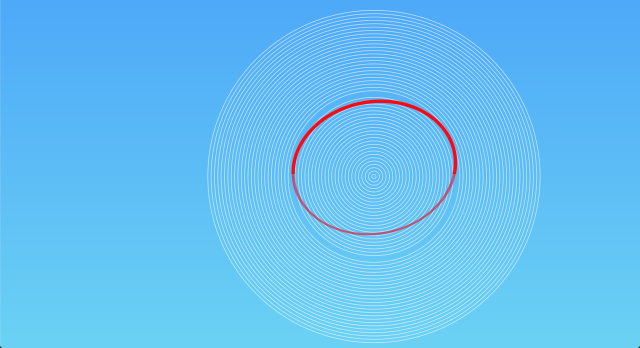
A WebGL 2 fragment shader for this background:

```glsl
#version 300 es
precision highp float;
// Concentric white hairlines and a tilted red ellipse on a sky-blue gradient.
uniform vec2 u_resolution;
out vec4 outColor;

// Pixel coverage of a line of the given half width, seen at distance d.
float lineCoverage(float d, float halfWidth, float px) {
    return clamp(halfWidth + 0.5 * px - abs(d), 0.0, min(2.0 * halfWidth, px)) / px;
}

// Approximate signed distance to a skewed ellipse.
// spread holds the squared half width, squared half height and skew.
float ellipseDistance(vec2 p, vec3 spread) {
    float det = spread.x * spread.y - spread.z * spread.z;
    vec2 g = vec2(spread.y * p.x - spread.z * p.y, spread.x * p.y - spread.z * p.x) / det;
    float k = sqrt(max(dot(p, g), 1e-6));
    return (k - 1.0) * k / max(length(g), 1e-4);
}

// Evenly spaced rings, leaving one empty slot near the ellipse.
float ringCoverage(float r, float px) {
    float spacing = 0.00962;
    float first = 0.006;
    float index = clamp(floor((r - first) / spacing + 0.5), 0.0, 49.0);
    float ring = lineCoverage(r - first - index * spacing, 0.0011, px);
    return index == 24.0 ? 0.0 : ring;
}

void main() {
    float px = 1.0 / u_resolution.y;
    vec2 uv = gl_FragCoord.xy / u_resolution;
    vec2 p = (gl_FragCoord.xy - 0.5 * u_resolution) * px;
    vec2 q = p - vec2(0.155, -0.0072);

    // Sky gradient
    vec3 color = mix(vec3(0.42, 0.822, 0.955), vec3(0.305, 0.662, 0.972), uv.y);

    // Fine rings
    color = mix(color, vec3(1.0), 0.6 * ringCoverage(length(q), px));

    // Ellipse: solid upper arc, thin translucent lower arc
    float d = ellipseDistance(q - vec2(0.001, 0.0252), vec3(0.05437, 0.03652, 0.00344));
    float upper = smoothstep(-0.5 * px, 0.5 * px, q.y - 0.007);
    float taper = mix(0.0042, 0.0031, smoothstep(0.0, -0.14, q.y));
    float stroke = lineCoverage(d, mix(taper, 0.0049, upper), px);
    vec3 red = mix(vec3(0.88, 0.13, 0.24), vec3(1.0, 0.03, 0.07), upper);
    color = mix(color, red, stroke * mix(0.7, 1.0, upper));

    // Pale left edge and dark rounded bottom corners
    float aspect = u_resolution.x * px;
    color = mix(color, vec3(0.75, 0.88, 0.97), 0.4 * lineCoverage(uv.x * aspect, 0.0012, px));
    vec2 corner = vec2(0.5 * aspect - abs(p.x), p.y + 0.5);
    float outside = length(max(0.009 - corner, 0.0)) - 0.009;
    color = mix(color, vec3(0.08, 0.14, 0.18), clamp(outside / px + 0.5, 0.0, 1.0) * step(corner.x, 0.009) * step(corner.y, 0.009));

    outColor = vec4(color, 1.0);
}
```
